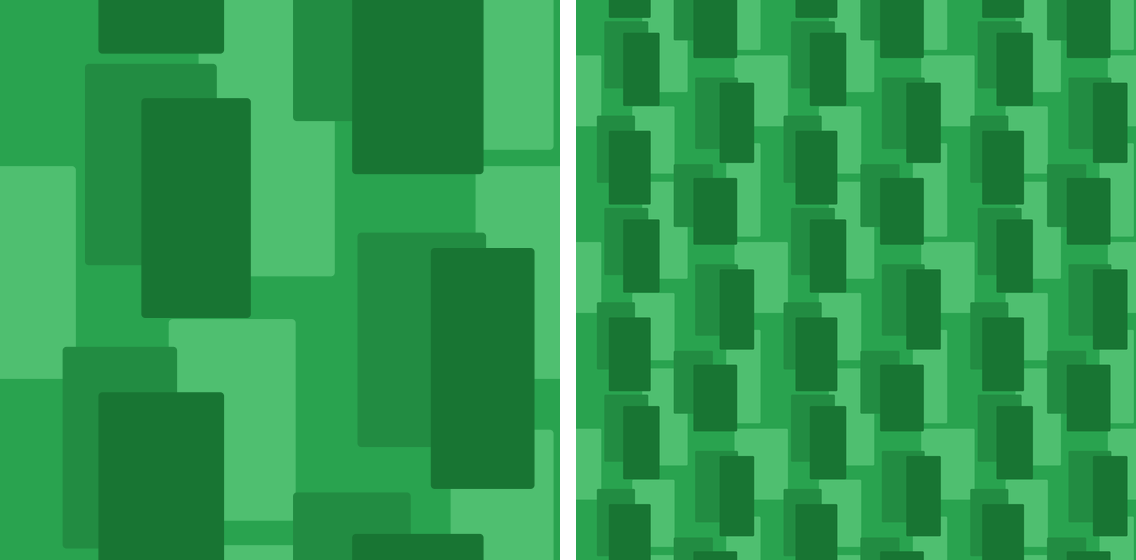
Left, the tile; right, the same tile 3 across and 3 down.
Reproduce this pattern procedurally as a WebGL 1 fragment shader.

```glsl
precision highp float;

uniform vec2 u_resolution;

#define BASE_GREEN   vec3(0.16, 0.64, 0.31)
#define LIGHT_GREEN  vec3(0.31, 0.75, 0.44)
#define MIDDLE_GREEN vec3(0.135, 0.55, 0.26)
#define DARK_GREEN   vec3(0.095, 0.46, 0.20)
#define LIGHT_SIZE   vec2(0.235, 0.44)
#define MIDDLE_SIZE  vec2(0.22, 0.36)
#define DARK_SIZE    vec2(0.21, 0.394)
#define CORNER 0.007
#define STAGGER 0.23
#define DRIFT 0.08
#define SEED 3.0

// Two random values from -1 to 1
vec2 hash2(vec2 cell, float salt) {
    vec2 q = cell + vec2(salt * 7.3, SEED + salt * 3.1);
    vec2 angle = vec2(dot(q, vec2(127.1, 311.7)), dot(q, vec2(269.5, 183.3)));
    return 2.0 * fract(sin(angle) * 43758.5453) - 1.0;
}

float roundedBox(vec2 p, vec2 halfSize) {
    vec2 q = abs(p) - halfSize + CORNER;
    return length(max(q, 0.0)) + min(max(q.x, q.y), 0.0) - CORNER;
}

// Coverage of one layer: a wrapping 2 x 2 grid of upright panels
float panels(vec2 p, float layer, vec2 size, float vary, vec2 offset, vec2 jitter) {
    float dist = 1.0;
    for (int column = 0; column < 2; column++) {
        // Panels sharing a column grow and shrink in opposite senses
        vec2 growth = vary * hash2(vec2(float(column), 5.0), layer);
        for (int row = 0; row < 2; row++) {
            vec2 cell = vec2(float(column), float(row));
            vec2 center = 0.5 * cell + vec2(0.3, 0.1 + STAGGER * cell.x);
            center.x += DRIFT * hash2(cell, 9.0).x;
            center += offset + jitter * hash2(cell, layer);
            vec2 d = p - center;
            d -= floor(d + 0.5);
            vec2 halfSize = 0.5 * size * (1.0 + growth * (1.0 - 2.0 * cell.y));
            dist = min(dist, roundedBox(d, halfSize));
        }
    }
    float pixel = 1.0 / min(u_resolution.x, u_resolution.y);
    return clamp(0.5 - dist / pixel, 0.0, 1.0);
}

void main() {
    vec2 p = gl_FragCoord.xy / u_resolution;

    // Layers from back to front
    float light = panels(p, 1.0, LIGHT_SIZE, 0.25, vec2(0.145, 0.17), vec2(0.03, 0.025));
    float middle = panels(p, 2.0, MIDDLE_SIZE, 0.18, vec2(-0.09, 0.08), vec2(0.03, 0.06));
    float dark = panels(p, 3.0, DARK_SIZE, 0.13, vec2(0.0), vec2(0.02, 0.04));

    vec3 color = mix(BASE_GREEN, LIGHT_GREEN, light);
    color = mix(color, MIDDLE_GREEN, middle);
    color = mix(color, DARK_GREEN, dark);
    gl_FragColor = vec4(color, 1.0);
}
```
